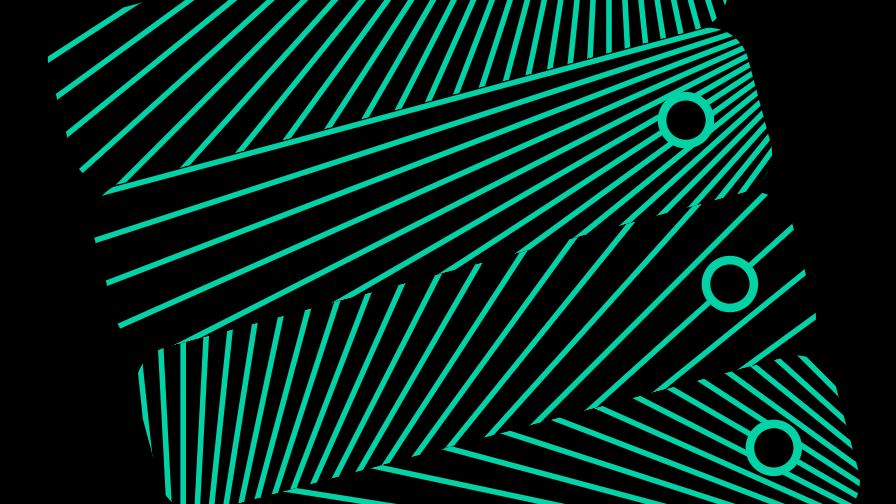
Give the GLSL for this background, as a Shadertoy shader.

```glsl
// Four tilted, rounded bands on black, each filled with a fan of thin rays
// spreading from its own far-off centre, plus a hollow ring per band.
// Bands repeat across a rotated frame; rays come from wrapping the polar angle.

const float DESIGN_HEIGHT = 432.0;          // canvas height in design units
const vec3  INK    = vec3(0.01, 0.82, 0.65);
const vec3  GROUND = vec3(0.0);

const float TILT         = radians(15.0);   // slope of the bands
const vec2  FIRST_RING   = vec2(588.0, 329.0);
const float BAND_PITCH   = 145.4;
const float BAND_LEFT    = -516.0;          // band ends, measured from its ring
const float BAND_RIGHT   = 65.0;
const float CORNER       = 35.0;

const float RAY_STEP     = radians(3.0);
const float RAY_WIDTH    = 4.8;
const float RING_RADIUS  = 20.5;
const float RING_WIDTH   = 7.4;

// Ray centres, from the top band to the bottom one
const vec2 FAN_CENTRES[4] = vec2[4](
    vec2(522.0, 693.0), vec2(768.0, 449.0),
    vec2(157.0, -233.0), vec2(906.0, -92.0));

float roundedBox(vec2 p, vec2 halfSize, float radius) {
    vec2 q = abs(p) - halfSize + radius;
    return length(max(q, 0.0)) + min(max(q.x, q.y), 0.0) - radius;
}

// Distance to the nearest of evenly turned rays around a centre
float fanRays(vec2 p, vec2 centre) {
    vec2 d = p - centre;
    float angle = atan(d.y, d.x);
    float offAngle = angle - RAY_STEP * round(angle / RAY_STEP);
    return length(d) * abs(sin(offAngle)) - 0.5 * RAY_WIDTH;
}

float coverage(float dist, float pixel) {
    return clamp(0.5 - dist / pixel, 0.0, 1.0);
}

void mainImage(out vec4 fragColor, in vec2 fragCoord) {
    float pixel = DESIGN_HEIGHT / iResolution.y;
    vec2 p = fragCoord * pixel;

    // Tilted frame: x along the bands, y across them and downwards
    vec2 along = vec2(cos(TILT), sin(TILT));
    vec2 across = vec2(along.y, -along.x);
    vec2 local = vec2(dot(p - FIRST_RING, along), dot(p - FIRST_RING, across));
    float band = clamp(round(local.y / BAND_PITCH), -1.0, 2.0);
    local.y -= band * BAND_PITCH;

    // Rays clipped to the rounded band
    vec2 bandMiddle = vec2(0.5 * (BAND_LEFT + BAND_RIGHT), 0.0);
    vec2 bandHalf = 0.5 * vec2(BAND_RIGHT - BAND_LEFT, BAND_PITCH);
    float clip = roundedBox(local - bandMiddle, bandHalf, CORNER);
    float rays = fanRays(p, FAN_CENTRES[int(band) + 1]);
    float ink = coverage(max(rays, clip), pixel);

    // Ring with an empty middle
    float toRing = length(local) - RING_RADIUS;
    ink *= 1.0 - coverage(toRing, pixel);
    ink = max(ink, coverage(abs(toRing) - 0.5 * RING_WIDTH, pixel));

    fragColor = vec4(mix(GROUND, INK, ink), 1.0);
}
```
